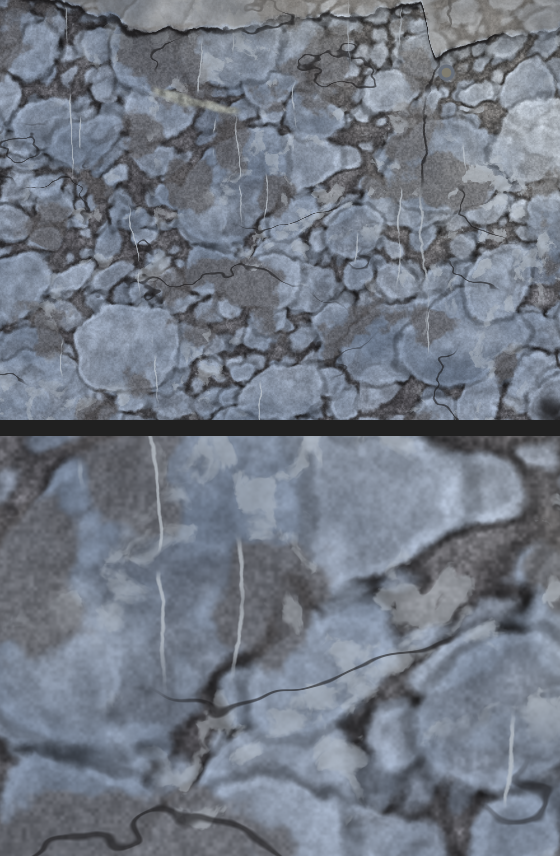
Top, the full canvas; bottom, a detail of the centre.
Write a Shadertoy shader that draws this texture.

```glsl
// Weathered conglomerate rock face: blue-grey rounded clasts in a dark gritty matrix.

const vec3 MATRIX_DARK  = vec3(0.29, 0.285, 0.305);
const vec3 MATRIX_LIGHT = vec3(0.42, 0.42, 0.445);
const vec3 CLAST_DEEP   = vec3(0.40, 0.45, 0.525);
const vec3 CLAST_LIGHT  = vec3(0.55, 0.595, 0.665);
const vec3 CLAST_PALE   = vec3(0.70, 0.725, 0.75);
const vec3 WARM_STONE   = vec3(0.50, 0.49, 0.475);
const vec3 CALCITE      = vec3(0.73, 0.76, 0.79);
const vec3 SHADOW       = vec3(0.10, 0.095, 0.10);
const float LARGEST_CELL = 0.25;
const float SMALLEST_CELL = 0.042;
const float CLAST_TILT = 0.45;
const float EDGE = 0.005;
const float VEIN_WIDTH = 0.0026;
const int LAYERS = 4;
const int VEINS = 20;

float hash(vec2 p) {
    vec3 q = fract(vec3(p.xyx) * 0.1031);
    q += dot(q, q.yzx + 33.33);
    return fract((q.x + q.y) * q.z);
}

vec2 hash2(vec2 p) { return vec2(hash(p), hash(p + 71.7)); }

float noise(vec2 p) {
    vec2 i = floor(p), f = fract(p);
    f = f * f * (3.0 - 2.0 * f);
    return mix(mix(hash(i), hash(i + vec2(1, 0)), f.x),
               mix(hash(i + vec2(0, 1)), hash(i + vec2(1, 1)), f.x), f.y);
}

float fbm(vec2 p) {
    float sum = 0.0, amp = 0.52;
    for (int i = 0; i < 5; i++) {
        sum += amp * noise(p);
        p = mat2(1.6, 1.2, -1.2, 1.6) * p + 17.3;
        amp *= 0.5;
    }
    return sum;
}

mat2 turn(float a) { return mat2(cos(a), sin(a), -sin(a), cos(a)); }

// Soft line around zero offset
float stroke(float offset, float width) { return 1.0 - smoothstep(0.2 * width, width, abs(offset)); }

// Paints one size class of clasts over the colour below
vec3 paintClasts(vec3 col, vec2 p, float cell, float seed, float warm, float mottle) {
    vec2 base = floor(p / cell);
    for (int j = -1; j <= 1; j++)
    for (int i = -1; i <= 1; i++) {
        vec2 id = base + vec2(i, j);
        vec2 key = id + seed * 37.0 + 200.0;
        if (hash(key + 5.1) > 0.74) continue;
        vec2 offset = p - (id + 0.15 + 0.7 * hash2(key)) * cell;
        vec2 axes = vec2(1.0 + 0.45 * hash(key + 9.2), 0.9);
        offset = turn(-CLAST_TILT + 1.2 * (hash(key + 2.6) - 0.5)) * offset / axes;
        float d = length(offset) - cell * mix(0.25, 0.5, hash(key + 13.4));
        float tone = clamp(0.75 * hash(key + 21.8) + 1.7 * (mottle - 0.36), 0.0, 1.0);
        vec3 stone = mix(CLAST_DEEP, CLAST_LIGHT, tone);
        stone = mix(stone, CLAST_PALE, warm * (0.4 + 0.5 * tone));
        stone *= 1.0 + 0.12 * stroke(d + 0.007, 0.008) + 0.5 * offset.y;
        col *= 1.0 - 0.22 * stroke(d - 0.004, 0.010);
        float fill = mix(0.68, 1.0, hash(key + 31.9));
        col = mix(col, stone, fill * (1.0 - smoothstep(-EDGE, EDGE, d)));
    }
    return col;
}

void mainImage(out vec4 fragColor, in vec2 fragCoord) {
    vec2 p = fragCoord / iResolution.y;
    vec2 warp = vec2(fbm(p * 7.0), fbm(p * 7.0 + 43.0)) - 0.5;
    vec2 ragged = vec2(fbm(p * 32.0 + 8.0), fbm(p * 32.0 + 91.0)) - 0.5;
    vec2 q = p + 0.075 * warp + 0.022 * ragged;
    float mottle = fbm(p * 10.0 + 3.0);
    float grain = noise(p * 190.0) + noise(p * 330.0 + 9.0) - 1.0;
    float warm = smoothstep(0.82, 1.5, 0.6 * p.x + 0.8 * p.y + 0.8 * (fbm(p * 4.0) - 0.5));

    // Gritty matrix, then clasts from small to large
    vec3 col = mix(MATRIX_DARK, MATRIX_LIGHT, smoothstep(0.25, 0.7, fbm(p * 24.0)));
    col = mix(col, WARM_STONE, 0.75 * warm);
    col *= 1.0 + 0.22 * grain;
    for (int i = 0; i < LAYERS; i++) {
        float t = float(i) / float(LAYERS - 1);
        float cell = SMALLEST_CELL * pow(LARGEST_CELL / SMALLEST_CELL, t);
        col = paintClasts(col, q, cell, float(i) + 1.0, warm, mottle);
    }
    col *= 1.0 + 0.09 * grain + 0.40 * (fbm(p * 45.0 + 6.0) - 0.5);

    // Matrix patches and pale crusts eating into the clasts
    float patches = smoothstep(0.56, 0.64, fbm(p * 9.0 + 60.0));
    col = mix(col, mix(MATRIX_DARK, WARM_STONE, 0.3 + 0.5 * warm) * (1.0 + 0.25 * grain), 0.7 * patches);
    float crust = smoothstep(0.59, 0.68, fbm(q * 26.0 + 30.0)) * smoothstep(0.42, 0.6, fbm(p * 6.0 + 12.0));
    col = mix(col, CALCITE, (0.45 + 0.3 * warm) * crust);

    // Fine dark seams
    float seam = stroke(fbm(p * vec2(3.2, 5.0) + 24.0) - 0.5, 0.009);
    col = mix(col, SHADOW, 0.6 * seam * smoothstep(0.42, 0.62, noise(p * 8.0 + 5.0)));

    // Steep white veins
    for (int i = 0; i < VEINS; i++) {
        vec2 key = vec2(float(i) * 3.7, 11.0);
        vec2 r = p - hash2(key) * vec2(1.15, 1.0);
        r.x += 0.3 * (hash(key + 4.0) - 0.5) * r.y + 0.018 * (noise(p * 13.0) - 0.5) + 0.012 * ragged.x;
        float span = mix(0.05, 0.16, hash(key + 8.0));
        float vein = stroke(r.x, VEIN_WIDTH) * (1.0 - smoothstep(0.5 * span, span, abs(r.y)));
        col = mix(col, CALCITE, 0.75 * vein * smoothstep(0.2, 0.5, noise(p * 30.0)));
    }

    // Vertical joint: open above, filled with calcite below
    float joint = stroke(p.x - 1.01 - 0.06 * smoothstep(0.75, 0.95, p.y) + 0.05 * warp.x + 0.02 * ragged.x, 0.0045);
    joint *= smoothstep(0.18, 0.24, p.y) * smoothstep(0.15, 0.45, noise(p * 22.0));
    col = mix(col, mix(CALCITE, SHADOW, smoothstep(0.5, 0.6, p.y)), 0.7 * joint);

    // Overhanging ledges with shadow beneath
    float left = 0.925 + (p.x < 0.36 ? 0.35 : 0.10) * abs(p.x - 0.36);
    float right = 0.87 + 0.27 * (p.x - 1.05);
    float below = mix(left, right, smoothstep(1.0, 1.04, p.x)) - p.y + 0.07 * warp.y + 0.025 * ragged.y;
    col = mix(col, WARM_STONE * (0.75 + 0.7 * mottle), 0.55 * (1.0 - smoothstep(-0.012, 0.0, below)));
    float lip = smoothstep(-0.003, 0.002, below);
    col *= 1.0 - 0.3 * lip * exp(-max(below, 0.0) * 28.0);
    float gap = lip * (1.0 - smoothstep(0.003, 0.014, below)) * smoothstep(0.15, 0.5, noise(p * 9.0 + 2.0));
    col = mix(col, SHADOW, 0.9 * gap);

    // Pale crusted stick and small metal disc
    vec2 stick = turn(0.32) * (p - vec2(0.465, 0.755));
    float bark = stroke(stick.y + 0.03 * warp.y + 0.02 * ragged.y, 0.016) * (1.0 - smoothstep(0.09, 0.115, abs(stick.x)));
    col = mix(col, vec3(0.59, 0.60, 0.57) * (0.55 + 0.9 * fbm(p * 70.0)), 0.8 * bark);
    float disc = length(p - vec2(1.063, 0.827));
    vec3 metal = mix(vec3(0.50, 0.49, 0.44), vec3(0.40, 0.43, 0.48), smoothstep(0.010, 0.013, disc));
    col = mix(col, metal, 1.0 - smoothstep(0.018, 0.021, disc));

    // Hollow in the lower right corner
    float hollow = 1.0 - smoothstep(0.02, 0.06, length((p - vec2(1.32, 0.02)) * vec2(0.7, 1.0)) + 0.12 * warp.x);
    col = mix(col, SHADOW, 0.85 * hollow);
    fragColor = vec4(clamp(col, 0.0, 1.0), 1.0);
}
```
